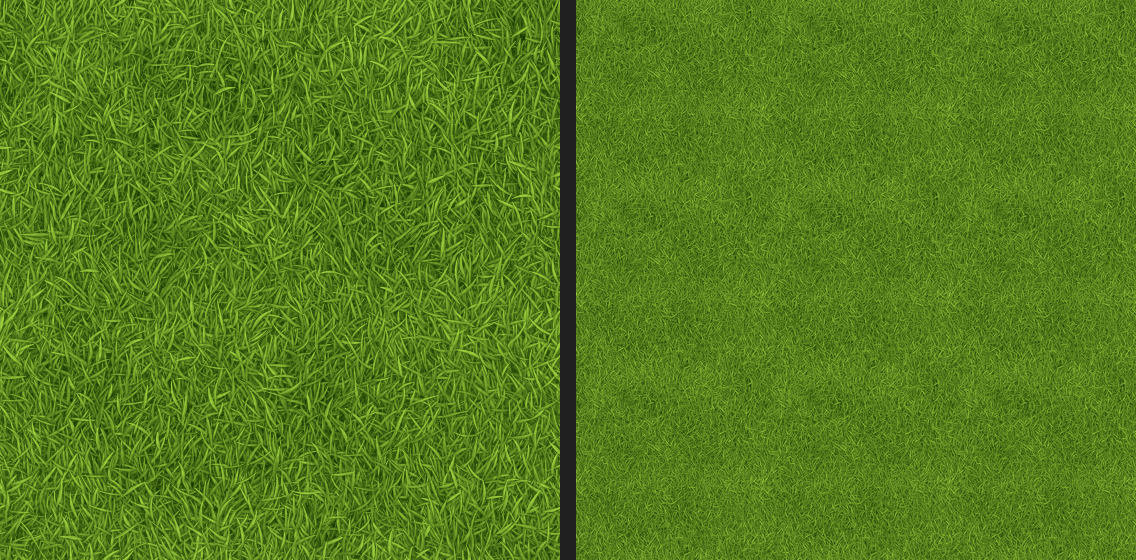
Left, the tile; right, the same tile 3 across and 3 down.
Write a Shadertoy shader that draws this texture.

```glsl
#define LAYERS 19
#define FINE_CELLS 54.0
#define COARSE_CELLS 34.0
#define BLADE_WIDTH 0.0034
#define SHADOW_REACH 0.0045
#define SHADOW_DEPTH 0.42
#define GRAIN 0.34
#define PATCHES 0.16
#define DARK_GREEN vec3(0.16, 0.29, 0.03)
#define LIGHT_GREEN vec3(0.55, 0.74, 0.21)

const float TAU = 6.2831853;

vec4 hash4(vec3 p) {
    vec4 q = fract(p.xyzx * vec4(0.1031, 0.1030, 0.0973, 0.1099));
    q += dot(q, q.wzxy + 33.33);
    return fract((q.xxyz + q.yzzw) * q.zywx);
}

// Value noise that wraps after a whole number of cells
float wrapNoise(vec2 uv, float cells, float seed) {
    vec2 p = uv * cells;
    vec2 i = floor(p);
    vec2 f = p - i;
    f = f * f * (3.0 - 2.0 * f);
    vec2 lo = mod(i, cells);
    vec2 hi = mod(i + 1.0, cells);
    float a = hash4(vec3(lo, seed)).x;
    float b = hash4(vec3(hi.x, lo.y, seed)).x;
    float c = hash4(vec3(lo.x, hi.y, seed)).x;
    float d = hash4(vec3(hi, seed)).x;
    return mix(mix(a, b, f.x), mix(c, d, f.x), f.y);
}

// Slow change of the growing direction, periodic over the canvas
float clumpLean(vec2 p) {
    return 0.28 * sin(TAU * (2.0 * p.x + 3.0 * p.y))
         + 0.25 * sin(TAU * (5.0 * p.x - 3.0 * p.y) + 1.7);
}

// Lays one blade, with its soft shadow, over the tone below
float layBlade(float tone, vec2 offset, vec2 centre, float reach,
               float depth, vec4 shape, vec4 look, float pixel) {
    float spread = 2.0 * shape.z - 1.0;
    float lean = spread * (0.65 + 0.8 * spread * spread) + clumpLean(centre);
    vec2 dir = vec2(sin(lean), cos(lean));
    float halfLength = reach * mix(0.5, 0.95, shape.w);
    float u = dot(offset, dir) / halfLength;
    if (abs(u) > 1.0) return tone;

    // Curved spine, narrow root, widest low down, pointed tip
    float bend = (look.x - 0.5) * 0.45 * halfLength;
    float across = dot(offset, vec2(dir.y, -dir.x)) - bend * (u * u - 0.3);
    float profile = pow(0.5 - 0.5 * u, 0.6) * smoothstep(-1.3, -0.1, u);
    float width = BLADE_WIDTH * mix(0.6, 1.25, look.y) * mix(0.7, 1.0, depth);
    float edge = abs(across) - width * profile;
    if (edge > SHADOW_REACH) return tone;

    float shadow = (1.0 - smoothstep(0.0, SHADOW_REACH, edge)) * (1.0 - u * u);
    tone *= 1.0 - SHADOW_DEPTH * shadow;

    // Lit half, shaded half and a pale midrib
    float side = smoothstep(-pixel, pixel, across * sign(look.w - 0.5));
    float rib = 1.0 - smoothstep(0.0, 0.0012, abs(across));
    float blade = mix(0.04, 0.83, depth) + (look.z - 0.5) * 0.48;
    blade += 0.2 * u + 0.18 * (side - 0.5) + 0.06 * rib;
    float cover = 1.0 - smoothstep(-0.7 * pixel, 0.7 * pixel, edge);
    return mix(tone, blade, cover);
}

void mainImage(out vec4 fragColor, in vec2 fragCoord) {
    vec2 uv = fragCoord / iResolution.xy;
    float pixel = 1.0 / iResolution.y;
    float tone = 0.0;

    // Fine dark undergrowth first, long bright blades last
    for (int layer = 0; layer < LAYERS; layer++) {
        float depth = float(layer) / float(LAYERS - 1);
        float cells = floor(mix(FINE_CELLS, COARSE_CELLS, depth));
        vec2 home = floor(uv * cells);
        for (int y = -1; y <= 1; y++) {
            for (int x = -1; x <= 1; x++) {
                vec2 cell = home + vec2(x, y);
                vec3 id = vec3(mod(cell, cells), float(layer) * 7.0 + 3.0);
                vec4 shape = hash4(id);
                vec2 centre = (cell + shape.xy) / cells;
                vec2 offset = uv - centre;
                float reach = 1.0 / cells;
                if (dot(offset, offset) > 1.3 * reach * reach) continue;
                vec4 look = hash4(id + vec3(17.0, 41.0, 201.0));
                tone = layBlade(tone, offset, centre, reach, depth, shape, look, pixel);
            }
        }
    }

    // Leaf grain and broad light and dark patches
    float grain = 0.6 * wrapNoise(uv, 230.0, 311.0) + 0.4 * wrapNoise(uv, 110.0, 317.0);
    tone += GRAIN * (grain - 0.5);
    tone += PATCHES * (wrapNoise(uv, 7.0, 331.0) - 0.5);

    vec3 color = mix(DARK_GREEN, LIGHT_GREEN, clamp(tone, -0.2, 1.15));
    fragColor = vec4(clamp(color, 0.0, 1.0), 1.0);
}
```
